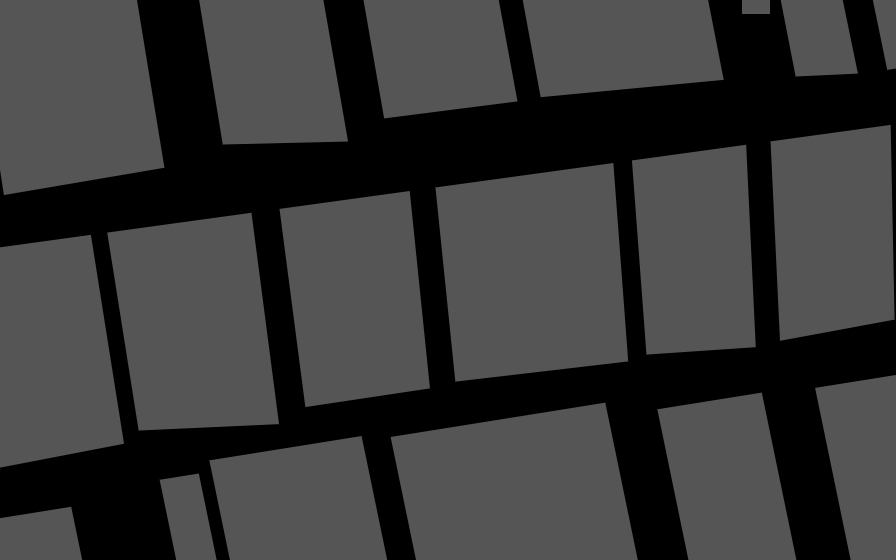
Give the GLSL for this pattern, as a WebGL 1 fragment shader.

```glsl
precision highp float;
// Draws three slanting courses of uneven flat grey stones with wide black joints.

uniform vec2 u_resolution;

#define CANVAS_HEIGHT 480.0
#define STONE_COLOR vec3(0.333)
#define JOINT_COLOR vec3(0.0)
#define COURSE_SLOPE 0.14
#define SLOPE_STEP 0.01
#define COURSE_TAPER 0.0125
#define TILT_MEAN -0.05
#define TILT_SWING 0.08
#define OPEN_END 600.0

// Base line, reach up and down from it, and the irregularity of its joints.
struct Course {
    float base;
    vec2 reach;      // up, down
    vec2 heave;      // shift of the top and bottom edges per stone
    vec2 lean;       // joint lean, change per joint
    vec2 spacing;    // first joint, step
    vec4 sway;       // layered sines that displace the joints
    vec2 gap;        // joint width, change per joint
    vec4 gapSway;    // layered sines that vary the width
};

Course courseAt(int row) {
    if (row == 0) {
        return Course(157.0, vec2(OPEN_END, 0.0), vec2(0.0, 9.0), vec2(0.15, 0.01),
            vec2(19.0, 148.5), vec4(-36.0, 8.0, 13.0, -26.5),
            vec2(35.2, 0.0), vec4(-23.7, 15.6, 0.0, -8.5));
    }
    if (row == 1) {
        return Course(304.0, vec2(92.0), vec2(0.0, 4.0), vec2(0.155, -0.027),
            vec2(99.0, 140.0), vec4(13.0, 16.7, -13.0, -8.0),
            vec2(23.2, -1.7), vec4(-6.7, 4.2, -2.5, -4.5));
    }
    return Course(434.0, vec2(0.0, OPEN_END), vec2(11.0, 0.0), vec2(0.2, 0.0),
        vec2(58.2, 149.0), vec4(12.3, -1.7, 27.5, -23.5),
        vec2(53.3, -8.0), vec4(-10.3, -19.0, 35.0, -23.0));
}

// Linear trend plus sines of period three and four.
float layeredSines(float n, vec2 trend, vec4 sway) {
    float a = n * 2.0943951;
    float b = n * 1.5707963;
    return trend.x + trend.y * n + dot(sway, vec4(cos(a), sin(a), cos(b), sin(b)));
}

// Joint centre and half width.
vec2 jointAt(Course c, float n, float v) {
    float lean = c.lean.x + c.lean.y * n;
    float center = layeredSines(n, c.spacing, c.sway) + lean * v;
    return vec2(center, 0.5 * layeredSines(n, c.gap, c.gapSway));
}

// Signed distance to the stone between joints n and n + 1.
float stoneDistance(Course c, vec2 p, float n, float index, float slope) {
    float v = p.y + slope * p.x - c.base;
    vec2 l = jointAt(c, n, v);
    vec2 r = jointAt(c, n + 1.0, v);
    float sides = max(l.x + l.y - p.x, p.x - r.x + r.y);

    float wave = cos(1.25 * index + 0.4);
    float tilt = TILT_MEAN + TILT_SWING * cos(2.6 * index);
    vec2 reach = c.reach - COURSE_TAPER * p.x * step(1.0, c.reach);
    float top = -reach.x + c.heave.x * wave;
    float bottom = reach.y + c.heave.y * wave - tilt * (p.x - 0.5 * (l.x + r.x));
    return max(sides, max(top - v, v - bottom));
}

void main() {
    float unit = CANVAS_HEIGHT / u_resolution.y;
    vec2 p = gl_FragCoord.xy * unit;
    p.y = CANVAS_HEIGHT - p.y;

    // Small filler stone in the widest upper joint.
    float d = max(abs(p.x - 648.0) - 12.0, p.y - 12.0);

    for (int row = 0; row < 3; row++) {
        Course c = courseAt(row);
        float r = float(row);
        for (int i = -1; i < 6; i++) {
            float n = float(i);
            float index = n + min(r, 1.0);
            d = min(d, stoneDistance(c, p, n, index, COURSE_SLOPE + SLOPE_STEP * r));
        }
    }

    float cover = clamp(0.5 - d / unit, 0.0, 1.0);
    gl_FragColor = vec4(mix(JOINT_COLOR, STONE_COLOR, cover), 1.0);
}
```
